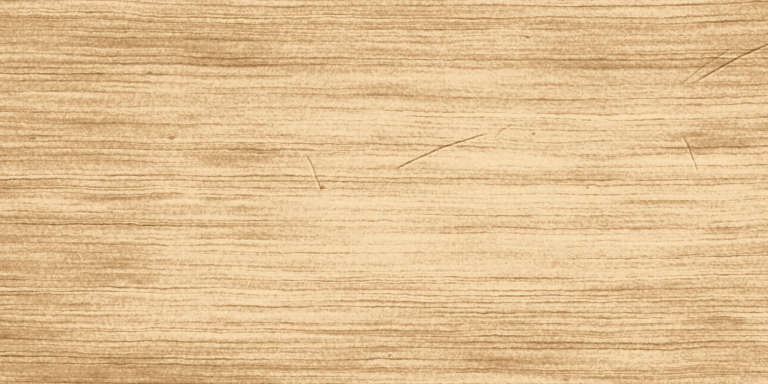
Reproduce this texture procedurally as a WebGL 1 fragment shader.

```glsl
precision highp float;
uniform vec2 u_resolution;

float hash(vec2 p) {
  return fract(sin(dot(p, vec2(127.1, 311.7))) * 43758.545);
}

// Value noise centred on zero, range -0.5 to 0.5
float noise(vec2 p) {
  vec2 i = floor(p), f = fract(p);
  f = f * f * (3.0 - 2.0 * f);
  float low = mix(hash(i), hash(i + vec2(1.0, 0.0)), f.x);
  float high = mix(hash(i + vec2(0.0, 1.0)), hash(i + 1.0), f.x);
  return mix(low, high, f.y) - 0.5;
}

// Thin dark fissures, one per row, fading in and out along the grain
float fissures(vec2 p, float rows) {
  float row = floor(p.y * rows);
  float centre = 0.35 + 0.3 * hash(vec2(row, rows));
  float d = abs(fract(p.y * rows) - centre) / rows;
  float strength = smoothstep(-0.3, 0.45, noise(vec2(p.x * 1.7 + row * 3.7, row * 7.3)));
  strength *= 0.8 + 0.7 * noise(vec2(p.x * 28.0, row * 5.1)) + 0.6 * noise(vec2(p.x * 75.0, row * 9.7));
  return strength * (1.0 - smoothstep(0.0005, 0.0036, d));
}

// Curved scratch: x is the dark groove, y its lit lower edge
vec2 scratch(vec2 p, vec2 centre, float angle, float halfLength, float bend) {
  float c = cos(angle), s = sin(angle);
  vec2 q = p - centre;
  q = vec2(c * q.x + s * q.y, c * q.y - s * q.x);
  float along = q.x / halfLength;
  float across = q.y + bend * (along * along - 0.4) + 0.004 * noise(vec2(along * 4.0, angle));
  float taper = 1.0 - smoothstep(0.75, 1.0, abs(along));
  float groove = 1.0 - smoothstep(0.0008, 0.004, abs(across));
  float rim = 1.0 - smoothstep(0.001, 0.005, abs(across + 0.0055));
  return vec2(groove, rim) * taper;
}

vec3 woodColor(float tone) {
  vec3 brown = vec3(0.68, 0.52, 0.33);
  vec3 honey = vec3(0.83, 0.67, 0.48);
  vec3 cream = vec3(0.95, 0.84, 0.67);
  return tone < 0.55 ? mix(brown, honey, tone / 0.55)
                     : mix(honey, cream, (tone - 0.55) / 0.45);
}

void main() {
  vec2 p = gl_FragCoord.xy / u_resolution.y;

  // Gently wavering grain direction with ragged fibres
  vec2 g = p;
  g.y += 0.026 * noise(p * vec2(1.3, 3.0)) + 0.007 * noise(p * vec2(7.0, 22.0));
  g.y += 0.003 * noise(p * vec2(35.0, 60.0)) + 0.0018 * noise(p * vec2(110.0, 90.0));

  // Broad light and stain
  vec2 fromGlow = (p - vec2(1.3, 0.36)) * vec2(1.0, 2.0);
  float tone = 0.85 + 0.18 * exp(-dot(fromGlow, fromGlow));
  tone -= 0.1 * smoothstep(0.65, 1.0, p.y) + 0.1 * (1.0 - smoothstep(0.03, 0.18, p.y));
  tone += 0.25 * noise(g * vec2(1.7, 6.0) + 4.0);

  // Streaks from wide to fine
  tone += 0.24 * noise(g * vec2(1.8, 24.0) + 11.0);
  tone += 0.34 * noise(g * vec2(3.0, 75.0) + 23.0);
  tone += 0.42 * noise(g * vec2(9.0, 150.0) + 37.0);

  // Fibre speckle on two turned lattices
  tone += 0.34 * noise(mat2(0.93, 0.37, -0.37, 0.93) * p * 190.0 + 51.0);
  tone += 0.3 * noise(mat2(0.8, -0.6, 0.6, 0.8) * p * 245.0 + 83.0);

  // Brown smudges stretched along the grain
  float smudge = smoothstep(0.18, 0.42, noise(g * vec2(3.2, 19.0) + 71.0));
  tone -= smudge * (0.22 + 0.5 * noise(g * vec2(16.0, 110.0)));

  // Three overlapping sets of fissures
  tone -= 0.62 * fissures(g, 62.0) + 0.5 * fissures(g + 0.37, 43.0) + 0.32 * fissures(g + 0.71, 83.0);

  // Pairs of long rising scratches and short steep ones
  for (int i = 0; i < 2; i++) {
    float k = float(i);
    vec2 rising = scratch(p, vec2(1.15, 0.61) + k * vec2(0.78, 0.24), 0.36 + 0.1 * k, 0.14, 0.009 - 0.003 * k);
    vec2 steep = scratch(p, vec2(0.82, 0.55) + k * vec2(0.98, 0.05), -1.18, 0.052, 0.002);
    vec2 faint = scratch(p, vec2(1.31, 0.66) + k * vec2(0.53, 0.17), 0.62, 0.03 + 0.06 * k, 0.005);
    tone += dot(rising, vec2(-0.8, 0.25)) + dot(steep, vec2(-0.5, 0.25)) + dot(faint, vec2(-0.35, 0.1));
  }

  // Scattered dark specks
  for (int i = 0; i < 9; i++) {
    float k = float(i);
    vec2 centre = vec2(2.0 * hash(vec2(k, 3.0)), hash(vec2(k, 8.0)));
    vec2 size = vec2(0.005 + 0.008 * hash(vec2(k, 5.0)), 0.005);
    float d = length((p - centre) / size) + 0.8 * noise(p * 180.0);
    tone -= 0.6 * (1.0 - smoothstep(0.4, 1.1, d));
  }

  // Soft shoulder keeps texture in the lightest wood
  float over = max(tone - 0.8, 0.0);
  tone = min(tone, 0.8) + 0.32 * (1.0 - exp(-over / 0.32));
  gl_FragColor = vec4(woodColor(max(tone, -0.45)), 1.0);
}
```
